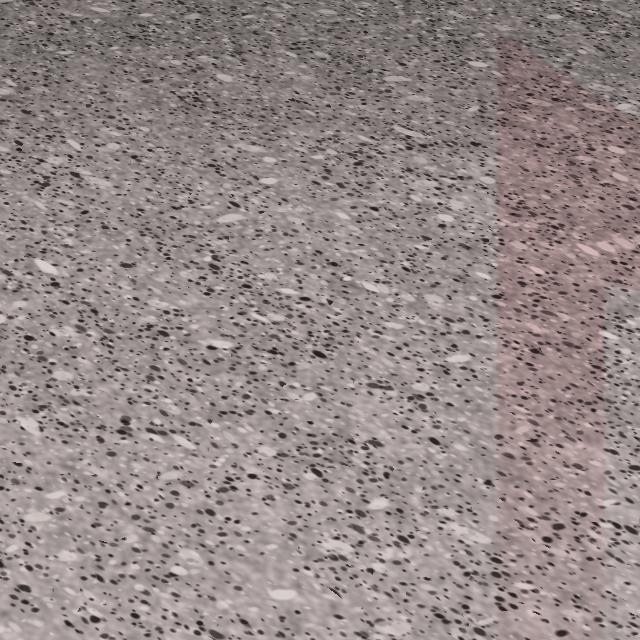
A three.js fragment shader for this texture:

```glsl
// Speckled stone floor seen at a slant, with a faint red painted arrow.
// The canvas is projected onto a sheared ground plane, where jittered cells
// scatter dark specks and pale chips over a mottled gradient-noise base.
varying vec2 vUv;

vec2 hash2(vec2 p) {
  vec3 q = fract(p.xyx * vec3(0.1031, 0.1030, 0.0973));
  q += dot(q, q.yzx + 33.33);
  return fract((q.xx + q.yz) * q.zy);
}

// Gradient noise, roughly -0.7 to 0.7
float gradNoise(vec2 p) {
  vec2 i = floor(p), f = p - i;
  vec2 u = f * f * f * (f * (f * 6.0 - 15.0) + 10.0);
  vec2 e = vec2(1.0, 0.0);
  float a = dot(hash2(i) * 2.0 - 1.0, f);
  float b = dot(hash2(i + e.xy) * 2.0 - 1.0, f - e.xy);
  float c = dot(hash2(i + e.yx) * 2.0 - 1.0, f - e.yx);
  float d = dot(hash2(i + e.xx) * 2.0 - 1.0, f - e.xx);
  return mix(mix(a, b, u.x), mix(c, d, u.x), u.y);
}

// Coverage of one grain per cell: radius range in cells, share of filled cells
float grains(vec2 p, float seed, float share, vec2 radius, float stretch, float soft) {
  p += 0.11 * vec2(gradNoise(p * 1.7 + seed), gradNoise(p * 1.7 + seed + 40.0));
  vec2 cell = floor(p);
  float cover = 0.0;
  for (int y = -1; y <= 1; y++) {
    for (int x = -1; x <= 1; x++) {
      vec2 id = cell + vec2(float(x), float(y));
      vec2 place = hash2(id + seed);
      vec2 kind = hash2(id + seed + 57.3);
      vec2 look = hash2(id + seed + 191.7);
      vec2 d = p - id - place;
      float turn = (look.x - 0.5) * 1.8;
      d = vec2(d.x * cos(turn) + d.y * sin(turn), d.y * cos(turn) - d.x * sin(turn));
      d.x /= mix(1.0, stretch, look.y);
      float r = mix(radius.x, radius.y, kind.y * kind.y);
      float grain = smoothstep(soft, -soft, length(d) - r);
      cover = max(cover, grain * step(kind.x, share) * mix(0.55, 1.0, place.x));
    }
  }
  return cover;
}

// Arrow paint: a vertical shaft whose slanted head runs off to the right
float arrowPaint(vec2 uv) {
  float left = smoothstep(0.773, 0.781, uv.x);
  float slant = smoothstep(0.005, -0.005, uv.y - 0.95 + 0.63 * (uv.x - 0.777));
  float shaft = smoothstep(0.948, 0.940, uv.x);
  float head = smoothstep(0.550, 0.562, uv.y + 0.2 * (uv.x - 0.944));
  return left * slant * max(shaft, head) * mix(0.4, 1.0, smoothstep(0.0, 0.6, uv.y));
}

void main() {
  // Perspective: grains shrink and flatten upwards, and lean down to the right
  float nearness = 1.0 - 0.4 * vUv.y;
  vec2 ground = vec2(vUv.x - 0.5, 3.6) / nearness;
  ground.y += 0.42 * ground.x;

  // Mottled grey base, darker in the distance
  float shade = mix(0.665, 0.595, smoothstep(0.0, 0.75, vUv.y));
  shade -= 0.13 * smoothstep(0.65, 1.0, vUv.y);
  shade += 0.16 * gradNoise(ground * 70.0) + 0.15 * gradNoise(ground * 33.0);
  shade += 0.08 * gradNoise(ground * 13.0) + 0.06 * gradNoise(ground * 5.0);
  vec3 color = shade * vec3(1.0, 0.94, 0.932);

  // Pale grit in two sizes
  float light = mix(1.0, 0.84, smoothstep(0.5, 1.0, vUv.y));
  vec3 pale = light * vec3(0.86, 0.825, 0.815);
  float grit = grains(ground * 50.0, 11.0, 0.42, vec2(0.08, 0.30), 1.8, 0.15);
  grit = max(grit, 0.8 * grains(ground * 27.0, 143.0, 0.28, vec2(0.08, 0.27), 2.2, 0.09));
  color = mix(color, pale, 0.85 * grit);

  // Dark specks, fine and coarse, gather in loose clusters
  float cluster = 0.8 * gradNoise(ground * 8.0 + 4.0) + 0.4 * gradNoise(ground * 3.0);
  float specks = grains(ground * 58.0, 83.0, 0.48 + cluster, vec2(0.11, 0.32), 1.7, 0.15);
  float flecks = grains(ground * 34.0, 67.0, 0.22 + cluster, vec2(0.10, 0.29), 1.8, 0.10);
  color = mix(color, vec3(0.13, 0.10, 0.10), 0.95 * max(specks, flecks));

  // Large pale chips
  float chips = grains(ground * 18.0, 37.0, 0.24, vec2(0.10, 0.28), 2.6, 0.06);
  color = mix(color, pale, 0.97 * chips);

  // Thin red paint over everything
  color *= mix(vec3(1.0), vec3(0.99, 0.90, 0.90), arrowPaint(vUv));
  gl_FragColor = vec4(color, 1.0);
}
```
